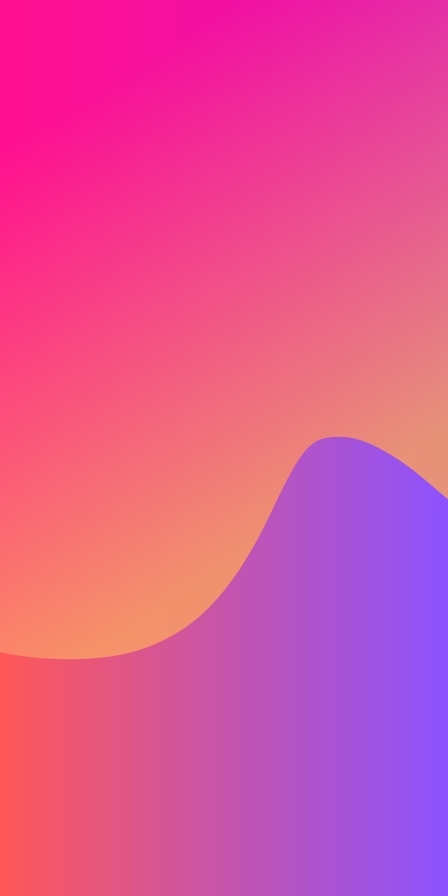
This background is drawn by a WebGL 2 fragment shader. Its source:

```glsl
#version 300 es
precision highp float;

uniform vec2 u_resolution;
out vec4 fragColor;

// Sky: colours at the two sides, before and after the slanted fade
const vec3 SKY_TOP_LEFT     = vec3(1.00, 0.063, 0.561);
const vec3 SKY_TOP_RIGHT    = vec3(0.898, 0.063, 0.706);
const vec3 SKY_BOTTOM_LEFT  = vec3(0.98, 0.573, 0.392);
const vec3 SKY_BOTTOM_RIGHT = vec3(0.902, 0.573, 0.475);
const vec2 FADE_RATE   = vec2(0.504, 1.6);
const float FADE_START = 0.271;

// Wave: horizontal fill
const vec3 WAVE_LEFT  = vec3(1.0, 0.341, 0.341);
const vec3 WAVE_RIGHT = vec3(0.549, 0.322, 1.0);

// Wave crest knots: x, height, slope
const int KNOT_COUNT = 8;
const vec3 KNOTS[KNOT_COUNT] = vec3[KNOT_COUNT](
    vec3(0.0, 0.272, -0.1),
    vec3(0.151, 0.2643, 0.0),
    vec3(0.4167, 0.3008, 0.35),
    vec3(0.6042, 0.4271, 1.05),
    vec3(0.6823, 0.4974, 0.575),
    vec3(0.7604, 0.5124, 0.0),
    vec3(0.8854, 0.4883, -0.315),
    vec3(1.0, 0.4427, -0.415)
);

// Cubic Hermite segment between two knots
float hermite(vec3 a, vec3 b, float x) {
    float span = b.x - a.x;
    float t = (x - a.x) / span;
    float s = 1.0 - t;
    return s * s * ((1.0 + 2.0 * t) * a.y + t * span * a.z)
         + t * t * ((3.0 - 2.0 * t) * b.y - s * span * b.z);
}

float waveHeight(float x) {
    float height = KNOTS[0].y;
    for (int i = 0; i < KNOT_COUNT - 1; i++) {
        if (x >= KNOTS[i].x) height = hermite(KNOTS[i], KNOTS[i + 1], x);
    }
    return height;
}

vec3 skyColor(vec2 uv) {
    float fade = dot(vec2(uv.x, 1.0 - uv.y), FADE_RATE) - FADE_START;
    vec3 top = mix(SKY_TOP_LEFT, SKY_TOP_RIGHT, uv.x);
    vec3 bottom = mix(SKY_BOTTOM_LEFT, SKY_BOTTOM_RIGHT, uv.x);
    return mix(top, bottom, clamp(fade, 0.0, 1.0));
}

void main() {
    vec2 uv = gl_FragCoord.xy / u_resolution;

    // Wave coverage, smoothed over one pixel across the crest
    float above = uv.y - waveHeight(uv.x);
    float pixel = length(vec2(dFdx(above), dFdy(above)));
    float coverage = clamp(0.5 - above / pixel, 0.0, 1.0);

    vec3 wave = mix(WAVE_LEFT, WAVE_RIGHT, uv.x);
    fragColor = vec4(mix(skyColor(uv), wave, coverage), 1.0);
}
```
